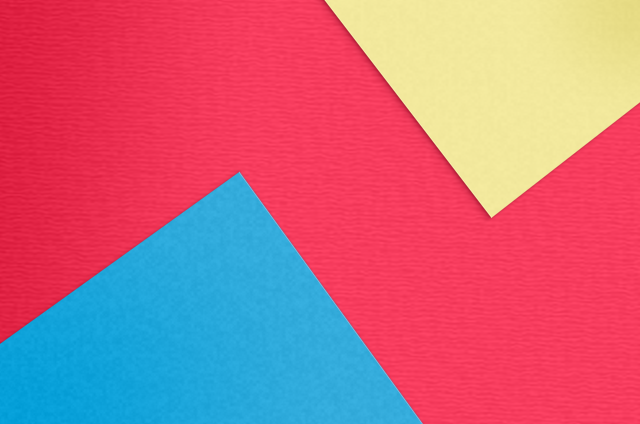
Give the GLSL for this background, as a Shadertoy shader.

```glsl
const vec3 RED = vec3(0.970, 0.237, 0.368);
const vec3 RED_DEEP = vec3(0.865, 0.115, 0.245);
const vec3 BLUE = vec3(0.205, 0.675, 0.862);
const vec3 BLUE_DEEP = vec3(0.015, 0.625, 0.850);
const vec3 YELLOW = vec3(0.950, 0.912, 0.615);
const vec3 YELLOW_DEEP = vec3(0.890, 0.845, 0.490);
const vec3 SHADOW = vec3(0.550, 0.030, 0.130);
const vec3 BLUE_RIM = vec3(0.680, 0.720, 0.840);
const vec3 YELLOW_RIM = vec3(0.985, 0.955, 0.710);

// Sheet corners, in units of canvas height
const vec2 BLUE_TIP = vec2(0.565, 0.595);
const vec2 BLUE_LEFT = vec2(0.000, 0.189);
const vec2 BLUE_RIGHT = vec2(0.998, 0.000);
const vec2 YELLOW_TIP = vec2(1.159, 0.486);
const vec2 YELLOW_LEFT = vec2(0.765, 1.000);
const vec2 YELLOW_RIGHT = vec2(1.506, 0.756);

const float LAID_LINES = 85.0;
const float LAID_TILT = 0.035;
const float LAID_DEPTH = 0.022;
const float GRAIN_DEPTH = 0.035;
const float RIM_WIDTH = 0.0025;

float hash(vec2 p) {
    return fract(sin(dot(p, vec2(127.1, 311.7))) * 43758.5453);
}

float noise(vec2 p) {
    vec2 i = floor(p), f = fract(p);
    f = f * f * (3.0 - 2.0 * f);
    float low = mix(hash(i), hash(i + vec2(1, 0)), f.x);
    float high = mix(hash(i + vec2(0, 1)), hash(i + vec2(1, 1)), f.x);
    return mix(low, high, f.y);
}

// Signed distance to the line a-b, positive on its left
float side(vec2 p, vec2 a, vec2 b) {
    vec2 d = normalize(b - a), q = p - a;
    return d.x * q.y - d.y * q.x;
}

// Soft shadow outside an edge, limited to where the sheet reaches
float edgeShadow(float edge, float reach, float width) {
    return exp(-max(-edge, 0.0) / width) * smoothstep(-0.006, 0.006, reach);
}

float rim(float edge) {
    return 1.0 - smoothstep(0.0, RIM_WIDTH, abs(edge - 0.5 * RIM_WIDTH));
}

void mainImage(out vec4 fragColor, in vec2 fragCoord) {
    vec2 p = fragCoord / iResolution.y;
    float aa = 0.75 / iResolution.y;

    // Edge distances, positive inside each sheet
    float blueL = side(p, BLUE_TIP, BLUE_LEFT);
    float blueR = side(p, BLUE_RIGHT, BLUE_TIP);
    float yellowL = side(p, YELLOW_LEFT, YELLOW_TIP);
    float yellowR = side(p, YELLOW_TIP, YELLOW_RIGHT);
    float blueMask = smoothstep(-aa, aa, min(blueL, blueR));
    float yellowMask = smoothstep(-aa, aa, min(yellowL, yellowR));

    // Red base with laid lines, darker to the left
    float light = smoothstep(-0.15, 0.62, p.x + 0.12 * (0.5 - p.y));
    vec3 color = mix(RED_DEEP, RED, light);
    float wobble = 0.6 * noise(p * vec2(45.0, 60.0));
    float laid = sin(6.2832 * (LAID_LINES * (p.y + LAID_TILT * p.x) + wobble));
    float grain = noise(p * vec2(110.0, 220.0)) - 0.5;
    color += LAID_DEPTH * laid * (0.4 + 0.6 * noise(p * 70.0)) + GRAIN_DEPTH * grain;

    // Contact shadows
    float shade = 0.75 * edgeShadow(yellowL, yellowR, 0.007);
    shade = max(shade, 0.30 * edgeShadow(yellowR, yellowL, 0.003));
    shade = max(shade, 0.35 * edgeShadow(blueL, blueR, 0.003));
    color = mix(color, SHADOW, shade);

    // Blue sheet, deeper toward the lower left
    float fibre = noise(p * 130.0 + 17.0) + 0.5 * noise(p * 260.0) - 0.75;
    float blueDeep = 1.0 - smoothstep(0.0, 0.75, length(p * vec2(0.85, 1.0)));
    vec3 blue = mix(BLUE, BLUE_DEEP, blueDeep) + GRAIN_DEPTH * fibre;
    blue = mix(blue, BLUE_RIM, 0.65 * rim(blueR));
    color = mix(color, blue, blueMask);

    // Yellow sheet, deeper toward the upper right
    float yellowDeep = smoothstep(0.30, 0.0, length(p - vec2(1.506, 1.0)));
    vec3 yellow = mix(YELLOW, YELLOW_DEEP, 0.8 * yellowDeep) + 0.5 * GRAIN_DEPTH * fibre;
    yellow = mix(yellow, YELLOW_RIM, 0.7 * rim(yellowL));
    color = mix(color, yellow, yellowMask);

    fragColor = vec4(clamp(color, 0.0, 1.0), 1.0);
}
```
